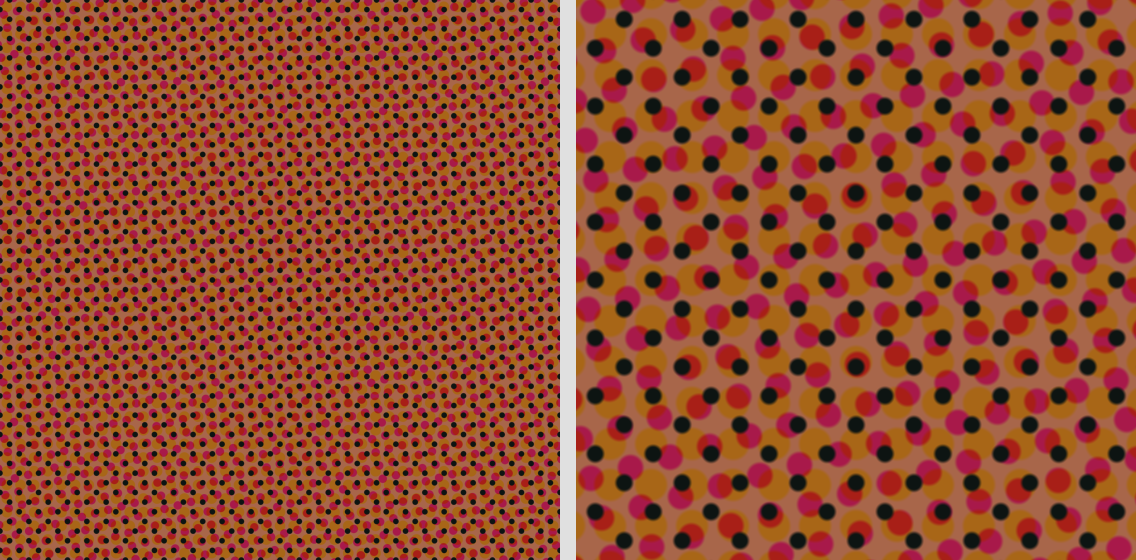
Left, the full canvas; right, a detail of the centre.
Give the GLSL for this pattern, as a WebGL 1 fragment shader.

```glsl
precision highp float;

uniform vec2 u_resolution;

// Coverage of a round-dot screen: angle in degrees, shift and radius in cells.
float dotScreen(vec2 p, float angle, vec2 shift, float radius) {
    float a = radians(angle);
    vec2 axis = vec2(cos(a), sin(a));
    vec2 grid = vec2(dot(p, axis), dot(p, vec2(-axis.y, axis.x)));
    vec2 cell = fract(grid + shift) - 0.5;
    return 1.0 - smoothstep(radius - 0.055, radius + 0.055, length(cell));
}

void main() {
    // Screen cells, measured from the centre of the canvas
    vec2 p = (gl_FragCoord.xy - 0.5 * u_resolution) / min(u_resolution.x, u_resolution.y);
    p *= 41.0;

    float yellow = dotScreen(p, 0.0, vec2(0.5), 0.389);
    float magenta = dotScreen(p, 15.0, vec2(0.0, 0.5), 0.308);
    float black = dotScreen(p, 45.0, vec2(0.0), 0.205);

    // Inks laid over the paper: yellow absorbs blue, magenta absorbs green
    vec3 color = vec3(0.66, 0.40, 0.29);
    color.b = mix(color.b, 0.09, yellow);
    color.g = mix(color.g, mix(0.10, 0.12, yellow), magenta);
    color = mix(color, vec3(0.05, 0.08, 0.07), black);

    gl_FragColor = vec4(color, 1.0);
}
```
